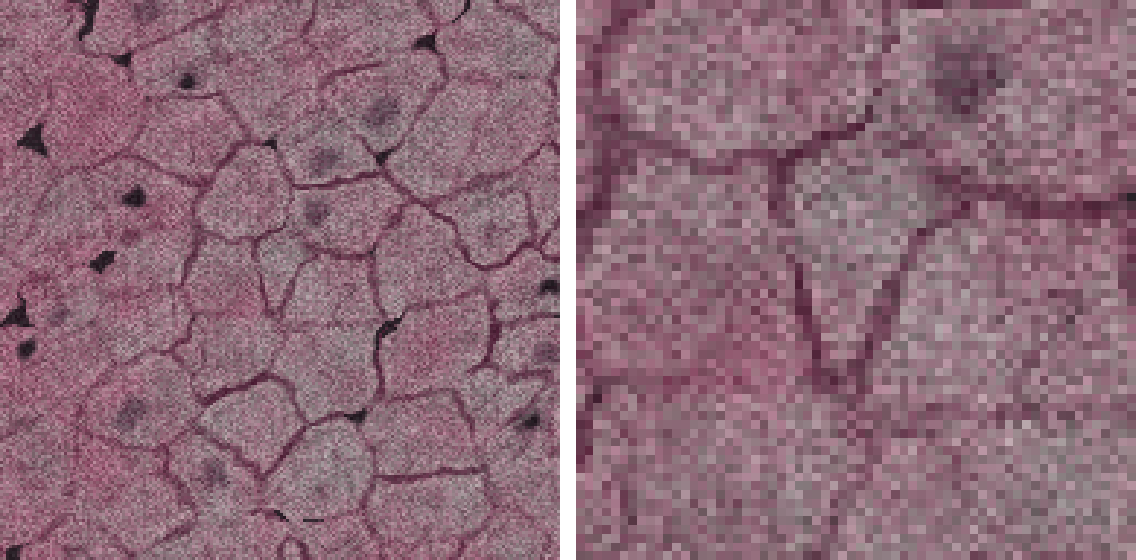
Left: the whole. Right: its middle third, enlarged.
Reproduce this texture procedurally as a Shadertoy shader.

```glsl
#define GRAIN_CELLS 192.0
#define CELL_SCALE vec2(6.2, 7.7)
#define CELL_ANGLE 0.56
#define WALL_WIDTH 0.042
#define GRAIN_CONTRAST 0.23
#define ROSE vec3(0.585, 0.370, 0.452)
#define GREY vec3(0.555, 0.475, 0.505)
#define PALE vec3(0.660, 0.570, 0.580)
#define MAROON vec3(0.290, 0.110, 0.200)
#define NUCLEUS vec3(0.300, 0.190, 0.260)
#define GAP vec3(0.150, 0.110, 0.140)

float hash(vec2 p) {
    return fract(sin(dot(p, vec2(127.1, 311.7))) * 43758.5453);
}

vec2 hash2(vec2 p) {
    return vec2(hash(p), hash(p + 57.3));
}

float noise(vec2 p) {
    vec2 i = floor(p), f = fract(p);
    f = f * f * (3.0 - 2.0 * f);
    return mix(mix(hash(i), hash(i + vec2(1, 0)), f.x),
               mix(hash(i + vec2(0, 1)), hash(i + vec2(1, 1)), f.x), f.y);
}

float fbm(vec2 p) {
    float sum = 0.0, amp = 0.533;
    for (int i = 0; i < 4; i++) {
        sum += amp * noise(p);
        p = p * 2.03 + 17.1;
        amp *= 0.5;
    }
    return sum;
}

// Distances to the two closest walls, with the ids on either side
void tissue(vec2 q, out vec2 walls, out vec2 toCentre,
            out vec2 own, out vec2 next, out vec2 third) {
    vec2 base = floor(q);
    float nearest = 9.0;
    for (int y = -1; y <= 1; y++)
    for (int x = -1; x <= 1; x++) {
        vec2 id = base + vec2(x, y);
        vec2 r = id + 0.1 + 0.8 * hash2(id) - q;
        if (dot(r, r) < nearest) {
            nearest = dot(r, r);
            toCentre = r;
            own = id;
        }
    }
    walls = vec2(9.0);
    next = third = own;
    for (int y = -2; y <= 2; y++)
    for (int x = -2; x <= 2; x++) {
        vec2 id = own + vec2(x, y);
        if (x == 0 && y == 0) continue;
        vec2 r = id + 0.1 + 0.8 * hash2(id) - q;
        float d = dot(0.5 * (r + toCentre), normalize(r - toCentre));
        if (d < walls.x) {
            walls = vec2(d, walls.x);
            third = next;
            next = id;
        } else if (d < walls.y) {
            walls.y = d;
            third = id;
        }
    }
}

void mainImage(out vec4 fragColor, in vec2 fragCoord) {
    // Coarse square grains
    vec2 grain = floor(fragCoord / iResolution.y * GRAIN_CELLS);
    vec2 p = (grain + 0.5) / GRAIN_CELLS;

    // Slanted, wobbling cell space
    float c = cos(CELL_ANGLE), s = sin(CELL_ANGLE);
    vec2 slanted = mat2(c, -s, s, c) * p;
    vec2 q = slanted * CELL_SCALE + 20.0;
    q += 0.5 * (vec2(fbm(p * 9.0), fbm(p * 9.0 + 40.0)) - 0.5);
    q += 0.09 * (vec2(noise(p * 48.0), noise(p * 48.0 + 9.0)) - 0.5);
    vec2 walls, toCentre, own, next, third;
    tissue(q, walls, toCentre, own, next, third);

    // Stained ground: rose on the left, greyer inside cells on the right
    float patches = fbm(p * 5.0 + 3.0);
    float clarity = smoothstep(-0.1, 0.5, p.x + 0.7 * (patches - 0.5));
    float greyness = 0.12 + 0.4 * clarity + 1.3 * (fbm(p * 13.0 + 8.0) - 0.5)
                   + 0.25 * (hash(own + 4.0) - 0.5);
    greyness += 0.15 * smoothstep(0.03, 0.16, walls.x);
    vec3 col = mix(ROSE, GREY, clamp(greyness, 0.0, 1.0));
    col += 0.16 * (fbm(slanted * vec2(24.0, 36.0)) - 0.5);

    // Short wrinkles in the cytoplasm
    float ridge = abs(noise(slanted * vec2(17.0, 25.0) + 5.0) - 0.5);
    float wrinkle = smoothstep(0.07, 0.0, ridge) * smoothstep(0.5, 0.75, noise(p * 15.0 + 31.0));
    col = mix(col, MAROON, 0.42 * wrinkle);

    // Soft nuclei, a few of them dense
    float kind = hash(own + 11.0);
    float radius = mix(0.2, 0.34, hash(own + 23.0));
    float offset = length(toCentre + 0.2 * (hash2(own + 5.0) - 0.5));
    float core = smoothstep(radius, 0.3 * radius, offset);
    col = mix(col, NUCLEUS, 0.6 * core * step(0.76, kind));
    col = mix(col, GAP, smoothstep(0.17, 0.05, offset) * step(0.94, kind));

    // Pale rims and dark walls of uneven strength
    float strength = mix(0.2, 1.0, hash(own + next)) * mix(0.4, 1.0, clarity);
    strength *= smoothstep(0.15, 0.6, noise(p * 19.0 + 2.0) + 0.15);
    float rimOffset = (walls.x - 0.105) / 0.04;
    col = mix(col, PALE, 0.5 * exp(-rimOffset * rimOffset) * (0.25 + 0.75 * strength));
    float wall = smoothstep(1.7 * WALL_WIDTH, 0.3 * WALL_WIDTH, walls.x);
    col = mix(col, MAROON, 0.88 * wall * strength);

    // Dark concave gaps where three cells meet
    float rounding = 0.5 * smoothstep(0.62, 1.0, hash(own + next + third + 0.5)) + 0.02;
    float h = max(rounding - (walls.y - walls.x), 0.0) / rounding;
    float rounded = walls.x - 0.25 * rounding * h * h;
    col = mix(col, GAP, 0.95 * smoothstep(0.0, -0.045, rounded));

    // Grain in lightness and in hue, weaker in the shadows
    float lit = smoothstep(0.08, 0.4, col.g);
    float speck = 0.5 * (hash(grain) + hash(grain + 71.0)) - 0.5;
    float tint = hash(grain + 133.0) - 0.5;
    col += mix(0.35, 1.0, lit) * (GRAIN_CONTRAST * 1.3 * speck + tint * vec3(0.03, -0.07, -0.02));

    fragColor = vec4(clamp(col, 0.0, 1.0), 1.0);
}
```
